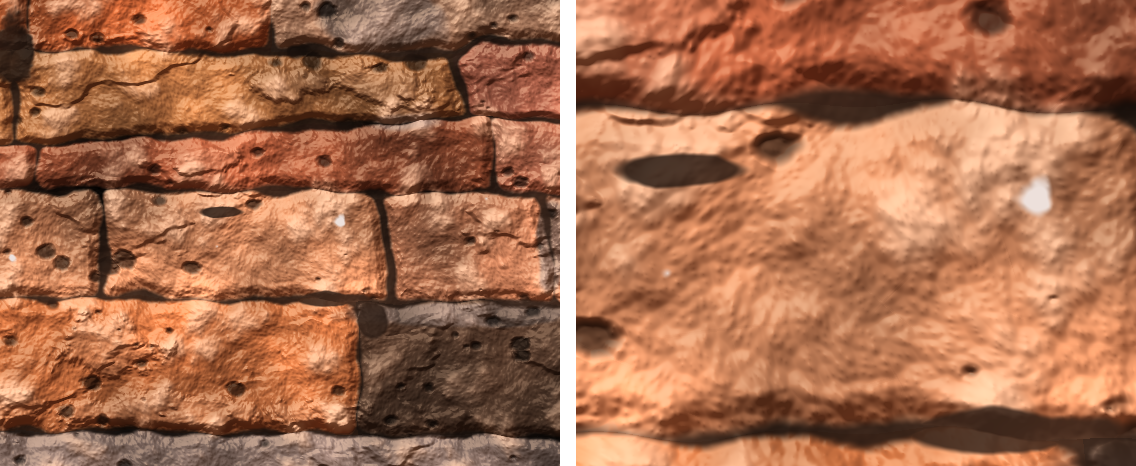
Left, the full canvas; right, a detail of the centre.
This texture is drawn by a Shadertoy shader. Its source:

```glsl
// Weathered brick wall in raking sunlight: five uneven courses over a mortar bed.
// Rounded boxes give the bricks; smooth cellular noise carves crumbs, flakes and
// pits into a height field, which is lit from the upper left.
#define JOINT_GAP 0.003
#define BEVEL 0.024
#define ROUGHNESS 0.025
#define FLAKE_DEPTH 0.010
#define PIT_DEPTH 0.009
#define SUN normalize(vec3(-0.30, 0.60, 0.74))
#define SKY_LIGHT vec3(0.47, 0.34, 0.26)
#define SUN_LIGHT vec3(0.83, 0.93, 1.02)
#define PALE_DUST vec3(0.95, 0.78, 0.64)
#define GREY_MORTAR vec3(0.55, 0.48, 0.44)
#define DEEP_JOINT vec3(0.17, 0.11, 0.08)

// Course boundaries from the bottom up, and the upright joints in each course
const float COURSE[7] = float[7](-0.2, 0.07, 0.356, 0.59, 0.715, 0.888, 1.2);
const vec3 UPRIGHT[6] = vec3[6](
    vec3(9.0), vec3(0.77, 9.0, 9.0), vec3(0.22, 0.83, 1.18),
    vec3(0.08, 1.06, 9.0), vec3(0.03, 0.99, 9.0), vec3(0.06, 0.58, 9.0));
// Clay colours of the main bricks and of those at the right end
const vec3 MAIN_CLAY[6] = vec3[6](
    vec3(0.58, 0.50, 0.46), vec3(0.73, 0.43, 0.25), vec3(0.79, 0.54, 0.38),
    vec3(0.64, 0.35, 0.23), vec3(0.67, 0.44, 0.26), vec3(0.72, 0.38, 0.21));
const vec3 END_CLAY[6] = vec3[6](
    vec3(0.58, 0.50, 0.46), vec3(0.34, 0.25, 0.19), vec3(0.75, 0.50, 0.36),
    vec3(0.71, 0.43, 0.32), vec3(0.66, 0.39, 0.30), vec3(0.66, 0.50, 0.39));
// Ragged ellipses, as centre and radii: grey crusts, dark hollows, raised slabs
const vec4 CRUST[4] = vec4[4](
    vec4(0.84, 0.96, 0.15, 0.08), vec4(1.00, 0.325, 0.23, 0.03),
    vec4(0.86, 0.735, 0.13, 0.04), vec4(1.185, 0.48, 0.03, 0.09));
const vec4 HOLLOW[4] = vec4[4](
    vec4(0.80, 0.32, 0.035, 0.045), vec4(0.02, 0.88, 0.05, 0.09),
    vec4(0.70, 0.357, 0.12, 0.014), vec4(0.48, 0.545, 0.05, 0.010));
const vec4 SLAB[4] = vec4[4](
    vec4(0.76, 0.825, 0.25, 0.05), vec4(0.32, 0.12, 0.46, 0.04),
    vec4(0.22, 0.24, 0.12, 0.08), vec4(0.45, 0.66, 0.10, 0.03));

struct Brick { float dist; int row; vec3 clay; };

vec2 hash2(vec2 p) {
    vec2 k = vec2(dot(p, vec2(127.1, 311.7)), dot(p, vec2(269.5, 183.3)));
    return fract(sin(k) * 43758.5);
}
// Smooth distance to all cell points, and distance to a sparse few of them
vec2 cellular(vec2 p) {
    float sum = 0.0, sparse = 9.0;
    for (int k = 0; k < 9; k++) {
        vec2 cell = floor(p) + vec2(k % 3 - 1, k / 3 - 1);
        vec2 jitter = hash2(cell);
        float d = length(cell + jitter - p);
        sum += exp(-8.0 * d);
        if (fract(jitter.x * 17.0 + jitter.y * 31.0) > 0.86) sparse = min(sparse, d);
    }
    return vec2(-log(sum) / 8.0, sparse);
}
// Layered cellular noise, about 0 to 1
float crumble(vec2 p) {
    float sum = 0.0, amp = 0.5;
    for (int i = 0; i < 5; i++) {
        p += 0.06 * sin(p.yx * 2.3 + vec2(0.0, 1.7));
        sum += amp * cellular(p).x;
        p = mat2(1.6, 1.2, -1.2, 1.6) * p + 4.7;
        amp *= 0.5;
    }
    return 0.5 + 2.5 * (0.32 - sum);
}
float blobs(vec4 list[4], vec2 p, float ragged) {
    float r = 9.0;
    for (int i = 0; i < 4; i++) r = min(r, length((p - list[i].xy) / list[i].zw));
    return 1.0 - smoothstep(0.75, 1.1, r + 0.9 * (0.5 - ragged));
}
// Finds the brick around p and the distance to its worn edge
Brick findBrick(vec2 p, float wear) {
    p += 0.004 * sin(p.yx * vec2(23.0, 17.0)) + 0.003 * sin(p.yx * 51.0 + 2.0);
    float slant = exp(-pow((p.y - 0.72) / 0.06, 2.0));
    p.y += 0.012 * (p.x - 0.6) - 0.085 * (min(p.x, 1.0) - 0.5) * slant;
    p.y -= 0.03 * smoothstep(0.98, 1.04, p.x) * smoothstep(0.76, 0.86, p.y);
    int row = 0, col = 0;
    for (int i = 1; i < 6; i++) row += int(step(COURSE[i], p.y));
    float bottom = COURSE[row], top = COURSE[row + 1];
    if (row > 1) p.x += 0.16 * (p.y - 0.5 * (bottom + top)) * smoothstep(0.5, 0.8, p.x);
    vec3 joints = UPRIGHT[row];
    for (int i = 0; i < 3; i++) col += int(step(joints[i], p.x));
    vec2 low = vec2(col > 0 ? joints[max(col - 1, 0)] : -0.3, bottom);
    vec2 high = vec2(col < 3 ? min(joints[min(col, 2)], 1.5) : 1.5, top);
    vec2 q = abs(p - 0.5 * (low + high)) - 0.5 * (high - low) + JOINT_GAP + 0.02;
    float dist = length(max(q, 0.0)) + min(max(q.x, q.y), 0.0) - 0.02;
    return Brick(dist + 0.016 * (0.5 - wear), row, low.x > 0.5 ? END_CLAY[row] : MAIN_CLAY[row]);
}
// Ragged holes, wider where the clay is already hollow
float pits(vec2 p, float wear) {
    float d = cellular(p * vec2(21.0, 27.0) + 5.0).y;
    return 1.0 - smoothstep(0.0, 0.28, d + 0.6 * (wear - 0.4));
}
float relief(vec2 p) {
    float wear = crumble(p * 7.0);
    float flake = smoothstep(0.44, 0.56, crumble(p * vec2(2.6, 4.2) + 3.0));
    float body = 1.0 - smoothstep(-BEVEL, 0.004, findBrick(p, wear).dist);
    float layers = flake + blobs(SLAB, p, wear);
    return 0.02 * body + ROUGHNESS * wear + FLAKE_DEPTH * layers - PIT_DEPTH * pits(p, wear);
}
void mainImage(out vec4 fragColor, in vec2 fragCoord) {
    vec2 p = fragCoord / iResolution.y;
    float wear = crumble(p * 7.0), stain = crumble(p * 3.0 + 11.0);
    Brick brick = findBrick(p, wear);
    // Stained clay, pale dust on the high spots, grey crusts
    vec3 color = brick.clay * mix(0.68, 1.28, stain);
    float dust = 0.85 * smoothstep(0.42, 0.85, wear) + 0.25 * blobs(SLAB, p, wear);
    color = mix(color, PALE_DUST, brick.clay.r * dust);
    color = mix(color, GREY_MORTAR * mix(0.55, 1.3, wear), 0.8 * blobs(CRUST, p, stain));
    // Warm shade and white sunlight
    vec2 e = vec2(0.002, 0.0);
    vec2 slope = (vec2(relief(p + e.xy), relief(p + e.yx)) - relief(p)) / e.x;
    float sun = max(dot(normalize(vec3(-slope, 1.0)), SUN), 0.0);
    color *= SKY_LIGHT + SUN_LIGHT * sun;
    color = mix(color, PALE_DUST, 0.55 * brick.clay.r * smoothstep(0.78, 1.0, sun));
    // Dark pits, joints and hollows; lime flecks on the middle course
    float gap = smoothstep(-0.005, 0.005, brick.dist);
    float dark = max(0.9 * gap, 0.85 * blobs(HOLLOW, p, wear));
    color = mix(color * (1.0 - 0.55 * pits(p, wear)), DEEP_JOINT * mix(0.3, 1.5, stain), dark);
    float lime = 1.0 - smoothstep(0.04, 0.13, cellular(p * 13.0 + 2.0).y + 0.4 * (0.5 - wear));
    color = mix(color, vec3(0.93, 0.88, 0.86), brick.row == 2 ? lime * (1.0 - dark) : 0.0);
    fragColor = vec4(clamp(color, 0.0, 1.0), 1.0);
}
```
